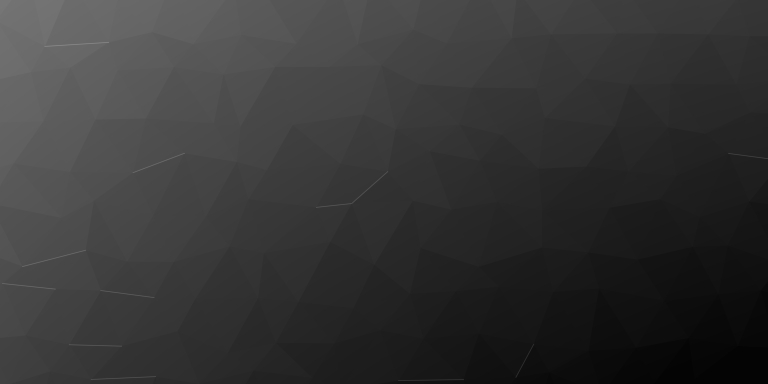
Reproduce this background procedurally as a WebGL 1 fragment shader.

```glsl
precision highp float;
// Low-poly charcoal backdrop: jittered triangle facets, a diagonal fade and a few pale hairline seams.
uniform vec2 u_resolution;

const float DENSITY = 7.6; // facets per canvas height

float hash(vec2 p) {
  return fract(sin(dot(p, vec2(127.1, 311.7))) * 43758.55);
}

// Vertex of a triangular lattice, pushed off its place
vec2 vertex(vec2 id) {
  float angle = 6.2832 * hash(id);
  float radius = 0.28 * sqrt(hash(id + 37.3));
  return vec2(id.x + 0.5 * id.y, 0.866 * id.y) + radius * vec2(cos(angle), sin(angle));
}

// Brightness falls from the upper left to the lower right
float fade(vec2 p) {
  vec2 uv = p / DENSITY * vec2(u_resolution.y / u_resolution.x, 1.0);
  return 0.247 + 0.22 * uv.y - 0.25 * uv.x - 0.11 * uv.x * (1.0 - uv.x) - 0.03 * uv.y * (1.0 - uv.y);
}

// Signed distance to the line a-b, positive on its left
float side(vec2 p, vec2 a, vec2 b) {
  vec2 e = normalize(b - a);
  return e.x * (p.y - a.y) - e.y * (p.x - a.x);
}

float segment(vec2 p, vec2 a, vec2 b) {
  vec2 e = b - a;
  return length(p - a - e * clamp(dot(p - a, e) / dot(e, e), 0.0, 1.0));
}

// Returns weighted shade and weight of one anticlockwise facet
vec2 facet(vec2 p, vec2 a, vec2 b, vec2 c, float seed, float pixel) {
  float inside = min(side(p, a, b), min(side(p, b, c), side(p, c, a)));
  float cover = clamp(0.5 + inside / pixel, 0.0, 1.0);
  float shade = fade(mix((a + b + c) / 3.0, p, 0.45)) + 0.014 * (seed - 0.5);
  return cover * vec2(shade, 1.0);
}

void main() {
  vec2 p = gl_FragCoord.xy / u_resolution.y * DENSITY;
  float pixel = DENSITY / u_resolution.y;
  vec2 cell = floor(vec2(p.x - 0.577 * p.y, 1.155 * p.y));
  vec2 total = vec2(0.0);
  float seam = 0.0;

  // Two facets per lattice cell, searched in the neighbourhood
  for (int j = -1; j <= 1; j++) {
    for (int i = -1; i <= 1; i++) {
      vec2 id = cell + vec2(float(i), float(j));
      vec2 a = vertex(id);
      vec2 b = vertex(id + vec2(1.0, 0.0));
      vec2 c = vertex(id + vec2(0.0, 1.0));
      vec2 d = vertex(id + 1.0);
      total += facet(p, a, b, c, hash(id + 11.7), pixel);
      total += facet(p, d, c, b, hash(id + 53.1), pixel);

      // Rare faint seams, more frequent toward the lower left
      float pick = hash(id + 91.9);
      float chance = mix(0.13, 0.015, clamp((a.x + 0.5 * a.y) / 10.0, 0.0, 1.0));
      vec2 tip = hash(id + 71.3) < 0.5 ? b : c;
      float hairline = 1.0 - smoothstep(0.0, max(0.02, 0.8 * pixel), segment(p, a, tip));
      seam = max(seam, hairline * step(pick, chance));
    }
  }

  float shade = total.x / max(total.y, 0.001) + 0.1 * seam;
  gl_FragColor = vec4(vec3(clamp(shade, 0.015, 1.0)), 1.0);
}
```
